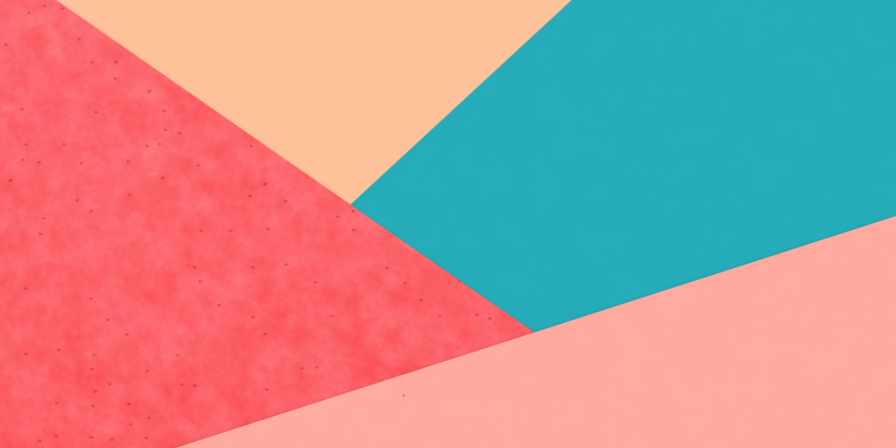
A WebGL 1 fragment shader for this background:

```glsl
precision highp float;

uniform vec2 u_resolution;

float hash(vec2 p) {
  return fract(sin(dot(p, vec2(127.1, 311.7))) * 43758.55);
}

float noise(vec2 p) {
  vec2 i = floor(p), f = fract(p);
  f = f * f * (3.0 - 2.0 * f);
  return mix(mix(hash(i), hash(i + vec2(1.0, 0.0)), f.x),
             mix(hash(i + vec2(0.0, 1.0)), hash(i + vec2(1.0, 1.0)), f.x), f.y);
}

// Layered paper grain centred on zero
float grain(vec2 p) {
  float sum = 0.0, amp = 0.5;
  for (int i = 0; i < 4; i++) {
    sum += amp * (noise(p) - 0.5);
    p = mat2(1.6, 1.2, -1.2, 1.6) * p + 7.3;
    amp *= 0.72;
  }
  return sum;
}

// Signed distance to the line a-b, positive on its left
float side(vec2 p, vec2 a, vec2 b) {
  vec2 dir = normalize(b - a), q = p - a;
  return dir.x * q.y - dir.y * q.x;
}

// Sparse dark flecks, one candidate per cell
float flecks(vec2 p) {
  vec2 cell = floor(p);
  vec2 centre = 0.25 + 0.5 * vec2(hash(cell + 3.1), hash(cell + 8.7));
  float spot = smoothstep(0.14, 0.03, length((fract(p) - centre) * vec2(0.8, 1.2)));
  return spot * step(0.82, hash(cell + 15.2));
}

void main() {
  vec2 p = gl_FragCoord.xy / u_resolution.y;
  float px = 1.0 / u_resolution.y;

  float tealSide = side(p, vec2(1.276, 1.0), vec2(0.786, 0.547));
  float redSide = side(p, vec2(1.19, 0.26), vec2(0.125, 1.0));
  float pinkSide = side(p, vec2(2.0, 0.518), vec2(0.391, 0.0));
  float fibre = grain(p * 24.0);

  // Smooth sheets
  vec3 peach = vec3(0.995, 0.762, 0.604);
  vec3 teal = vec3(0.15, 0.675, 0.725) + 0.012 * fibre;
  vec3 pink = vec3(1.0, 0.667, 0.622) + 0.012 * fibre;

  // Mottled red sheet, slightly lighter toward its upper edge
  vec3 red = vec3(0.99, 0.388, 0.415);
  red += vec3(0.015, 0.14, 0.13) * fibre;
  red += vec3(0.0, 0.025, 0.025) * (smoothstep(0.0, 1.0, p.y) - 0.45);
  red -= vec3(0.14, 0.1, 0.08) * flecks(p * 26.0);

  // Stack the sheets with soft contact shadows
  vec3 color = mix(peach, teal, smoothstep(-px, px, tealSide));
  color *= 1.0 - 0.05 * exp(-abs(redSide) / 0.004);
  color = mix(color, red, smoothstep(-px, px, redSide));
  color *= 1.0 - 0.1 * exp(-abs(pinkSide) / 0.003);
  color = mix(color, pink, smoothstep(-px, px, pinkSide));

  // Lone fleck on the pink sheet
  color -= 0.2 * smoothstep(0.004, 0.001, length(p - vec2(0.901, 0.117)));

  gl_FragColor = vec4(color, 1.0);
}
```
